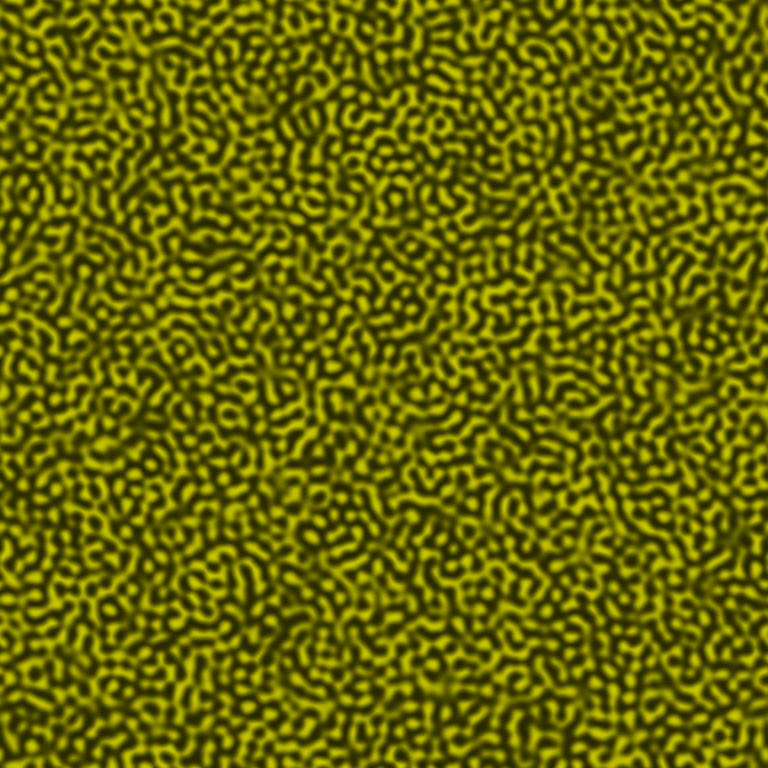
Write a Shadertoy shader that draws this pattern.

```glsl
// Seamless scatter of soft yellow worms and dots on dark olive, with a faint checker weave in the shadows.

const float PI = 3.14159265;
const int   RIDGE_WAVES = 140;     // plane waves that form the worms
const int   CLOUD_WAVES = 28;      // plane waves that form broad light and dark areas
const float RIDGES = 45.0;         // mean number of ridges across the canvas
const float RIDGE_SPREAD = 12.0;   // variation of that number
const float CLOUDS = 15.0;         // mean number of broad areas across the canvas
const float CLOUD_SPREAD = 12.0;   // variation of that number
const float CLOUD_GAIN = 0.22;     // strength of the broad areas
const float CONTRAST = 2.05;       // steepness of the tone curve
const float MIDPOINT = 0.42;       // field level of the middle tone
const float WEAVE_CELLS = 512.0;   // checker cells across the canvas
const float WEAVE_DEPTH = 0.025;   // checker strength in the darkest tones
const vec3  DARK_OLIVE = vec3(0.155, 0.155, 0.0);
const vec3  YELLOW = vec3(0.78, 0.78, 0.0);

// Three independent random values in 0..1 from an integer.
vec3 hash3(int n) {
    uvec3 h = uvec3(n) * 1597334677u + uvec3(374761393u, 668265263u, 2246822519u);
    h = (h ^ (h >> 16)) * 2146121005u;
    h = (h ^ (h >> 15)) * 2221713035u;
    h ^= h >> 16;
    return vec3(h >> 8) / 16777216.0;
}

// Random field of unit variance in x, its scaled gradient in yz.
// Whole-number wave vectors make it wrap on the unit square.
vec3 waveField(vec2 uv, int count, float frequency, float spread, int seed) {
    vec3 sum = vec3(0.0);
    for (int i = 0; i < count; i++) {
        vec3 rnd = hash3(i + seed);
        float angle = PI * (float(i) + rnd.x) / float(count);
        float radius = frequency + spread * (2.0 * rnd.y - 1.0);
        vec2 wave = round(radius * vec2(cos(angle), sin(angle)));
        float phase = 2.0 * PI * (dot(wave, uv) + rnd.z);
        sum += vec3(cos(phase), -sin(phase) * wave / frequency);
    }
    return sum * sqrt(2.0 / float(count));
}

void mainImage(out vec4 fragColor, in vec2 fragCoord) {
    vec2 uv = fragCoord / iResolution.xy;

    // Dividing by the slope evens out the worms and parts them at weak saddles.
    vec3 ridges = waveField(uv, RIDGE_WAVES, RIDGES, RIDGE_SPREAD, 1);
    float clouds = CLOUD_GAIN * waveField(uv, CLOUD_WAVES, CLOUDS, CLOUD_SPREAD, 701).x;
    float level = (ridges.x + clouds - MIDPOINT) / sqrt(1.0 + dot(ridges.yz, ridges.yz));
    float tone = 1.0 / (1.0 + exp(-CONTRAST * level));
    vec3 color = mix(DARK_OLIVE, YELLOW, tone);

    // Fine checker in the shadows, faded out where it is too small to resolve.
    vec2 weave = sin(PI * WEAVE_CELLS * uv);
    float visible = clamp(2.0 * iResolution.y / WEAVE_CELLS - 1.0, 0.0, 1.0);
    float shadow = 1.0 - smoothstep(0.0, 0.35, tone);
    color.rg += WEAVE_DEPTH * visible * shadow * weave.x * weave.y;

    fragColor = vec4(color, 1.0);
}
```
